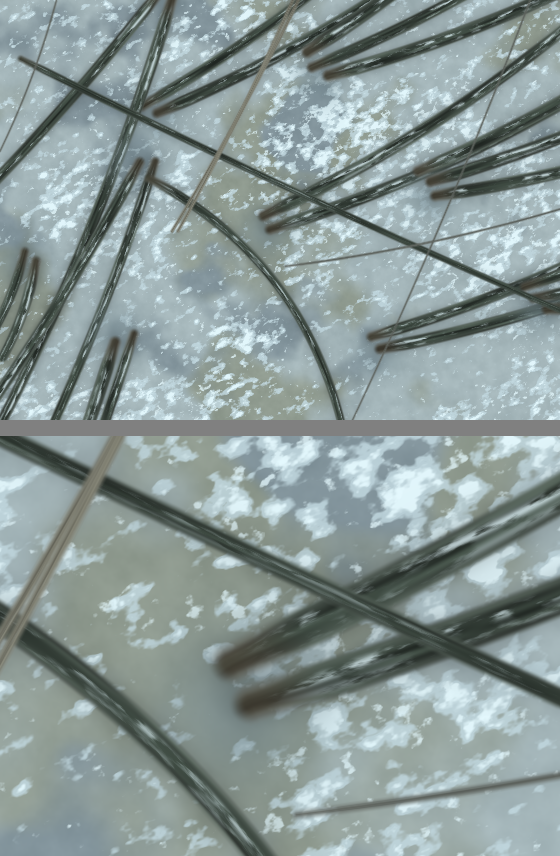
Top: the whole. Bottom: its middle third, enlarged.
Write a Shadertoy shader that draws this texture.

```glsl
const float PI = 3.14159;
const vec3 SKIN_WARM = vec3(0.56, 0.605, 0.56);
const vec3 SKIN_PALE = vec3(0.645, 0.715, 0.73);
const vec3 SKIN_BLUE = vec3(0.51, 0.58, 0.61);
const vec3 ROOT_BLUE = vec3(0.46, 0.54, 0.57);
const vec3 ROOT_BROWN = vec3(0.29, 0.25, 0.2);
const vec3 SHEEN = vec3(0.76, 0.85, 0.88);
const vec3 GLARE = vec3(0.9, 0.98, 1.0);
const vec3 DARK_HAIR = vec3(0.2, 0.24, 0.212);
const vec3 FINE_HAIR = vec3(0.36, 0.38, 0.36);
const vec3 PALE_HAIR = vec3(0.46, 0.46, 0.41);

float hash(vec2 p) {
    vec3 q = fract(p.xyx * 0.1031);
    q += dot(q, q.yzx + 33.33);
    return fract((q.x + q.y) * q.z);
}

float noise(vec2 p) {
    vec2 i = floor(p), f = fract(p);
    f = f * f * (3.0 - 2.0 * f);
    vec2 e = vec2(0.0, 1.0);
    return mix(mix(hash(i), hash(i + e.yx), f.x),
               mix(hash(i + e.xy), hash(i + e.yy), f.x), f.y);
}

float fbm(vec2 p) {
    float sum = 0.0, amp = 0.5;
    for (int i = 0; i < 4; i++) {
        sum += amp * noise(p);
        p = mat2(1.6, 1.2, -1.2, 1.6) * p + 7.3;
        amp *= 0.5;
    }
    return sum;
}

// Moist skin: broad tints, fine mottling and clustered wet sparkles
vec3 skin(vec2 p) {
    vec3 col = mix(SKIN_WARM, SKIN_PALE, smoothstep(0.36, 0.47, fbm(p * 3.2 + 4.0)));
    col = mix(col, SKIN_BLUE, smoothstep(0.56, 0.66, fbm(p * 4.2 + 21.0)));
    col += 0.05 * (fbm(p * 9.0) - 0.47) + 0.08 * (fbm(p * 48.0) - 0.47);
    float patchy = smoothstep(0.3, 0.75, noise(p * 5.5 + 12.0));
    vec2 q = mat2(0.87, -0.5, 0.5, 0.87) * p;
    float wet = fbm(q * vec2(42.0, 66.0)) + 0.16 * (patchy - 0.5);
    col = mix(col, SHEEN, 0.85 * smoothstep(0.51, 0.63, wet));
    col = mix(col, GLARE, 0.9 * smoothstep(0.65, 0.76, wet));
    float specks = fbm(q * vec2(70.0, 95.0) + 50.0) + 0.08 * (patchy - 0.5);
    return mix(col, GLARE, 0.75 * smoothstep(0.64, 0.78, specks));
}

// One bowed strand from a to b, with shadow, fibres and thin glints
void hair(inout vec3 col, vec2 p, vec2 a, vec2 b, float radius, float bow, vec3 tint) {
    float len = distance(a, b);
    vec2 dir = (b - a) / len;
    vec2 rel = p - a;
    float along = dot(rel, dir);
    float t = clamp(along, 0.0, len);
    float slope = 4.0 * bow * (len - 2.0 * t) / (len * len);
    float side = dot(rel, vec2(-dir.y, dir.x)) - 4.0 * bow * t * (len - t) / (len * len);
    side /= sqrt(1.0 + slope * slope);
    float thick = min(radius / 0.013, 1.0);
    float emerge = smoothstep(0.0, 0.07, t);
    float r = radius * mix(0.75, 1.0, emerge) * mix(1.0, 0.82, t / len);
    float soft = 0.003 + 0.004 * thick * (1.0 - emerge);
    float d = length(vec2(along - t, side));

    col *= 1.0 - 0.16 * thick * exp(-max(d - r, 0.0) / 0.01);

    float q = side / r;
    float seed = 17.0 * a.x + 41.0 * b.y;
    float fibre = noise(vec2(t * 11.0 + seed, q * 3.2 + seed));
    vec3 body = tint * mix(0.6, 1.4, mix(0.5, fibre, thick));
    body = mix(body, ROOT_BROWN, 0.6 * thick * (1.0 - emerge));
    body += 0.13 * q * q * thick;

    // Glints run in narrow lines that break up along the strand
    float lane = 0.25 + 0.5 * (noise(vec2(t * 7.0, seed)) - 0.5);
    float ridge = exp(-14.0 * (q - lane) * (q - lane));
    float second = 0.5 * exp(-20.0 * (q + 0.5) * (q + 0.5));
    float broken = fbm(vec2(t * 45.0 + seed, q * 2.5 - seed));
    broken += 0.45 * (noise(vec2(t * 8.0 - seed, seed)) - 0.5);
    float glint = (ridge + second) * smoothstep(0.38, 0.72, broken);
    body = mix(body, GLARE, 0.75 * glint * thick * thick * emerge);

    col = mix(col, body, 1.0 - smoothstep(r - soft, r + soft, d));
}

// Several strands fanning out of one bluish follicle
void tuft(inout vec3 col, vec2 p, vec2 root, float angle, float spread,
          float len, float bow, int strands) {
    vec2 rel = p - root;
    col = mix(col, ROOT_BLUE, 0.6 * exp(-280.0 * dot(rel, rel)));
    for (int k = 0; k < strands; k++) {
        float fk = float(k);
        float h = hash(root * 91.0 + fk * 5.7);
        float turn = angle + spread * fk + 0.06 * (h - 0.5);
        vec2 dir = vec2(cos(turn), sin(turn));
        vec2 start = root + 0.034 * fk * vec2(-dir.y, dir.x) + 0.05 * (h - 0.5) * dir;
        hair(col, p, start, start + len * dir, 0.012 + 0.005 * h, bow, DARK_HAIR);
    }
}

void mainImage(out vec4 fragColor, in vec2 fragCoord) {
    vec2 p = fragCoord / iResolution.y;
    vec3 col = skin(p);

    // Staggered tufts sweeping up to the right
    for (int i = 0; i < 6; i++) {
        float row = float(i / 2), column = float(i % 2);
        float h = hash(vec2(row, column) + 3.0);
        vec2 root = vec2(0.9 - 0.265 * row + 0.39 * column,
                         0.17 + 0.275 * row + 0.08 * column + 0.03 * (h - 0.5));
        tuft(col, p, root, 0.7 - 0.4 * root.x, 0.05 + 0.12 * h, 1.1, -0.045, 2 + i % 2);
    }

    // Steeper tufts falling to the lower left
    for (int i = 0; i < 3; i++) {
        float row = float(i);
        vec2 root = vec2(0.38 - 0.05 * row, 1.02 - 0.41 * row);
        tuft(col, p, root, PI + 0.82 + 0.17 * row, 0.36 - 0.16 * row, 1.1, 0.025, 2);
    }
    tuft(col, p, vec2(0.05, 0.38), PI + 1.2, 0.05, 0.24, 0.01, 2);

    // Long strays: a dark diagonal, a curved strand, pale and fine hairs
    hair(col, p, vec2(0.05, 0.86), vec2(1.36, 0.25), 0.0085, -0.01, DARK_HAIR);
    hair(col, p, vec2(0.356, 0.575), vec2(0.816, -0.02), 0.0115, 0.085, DARK_HAIR);
    for (int i = 0; i < 2; i++) {
        float shift = 0.014 * float(i);
        hair(col, p, vec2(0.72 - shift, 1.02), vec2(0.41 + shift, 0.45), 0.0045, 0.008, PALE_HAIR);
    }
    hair(col, p, vec2(1.27, 1.02), vec2(0.83, -0.02), 0.0022, 0.012, FINE_HAIR);
    hair(col, p, vec2(0.68, 0.366), vec2(1.36, 0.51), 0.0028, -0.015, FINE_HAIR);
    hair(col, p, vec2(0.14, 1.02), vec2(0.0, 0.64), 0.0022, 0.01, FINE_HAIR);

    fragColor = vec4(clamp(col, 0.0, 1.0), 1.0);
}
```
